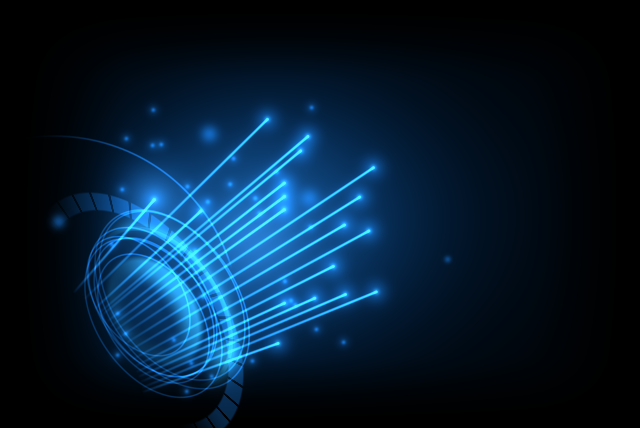
Write a WebGL 1 fragment shader that draws this background.

```glsl
precision highp float;
// Fans of glowing light beams bursting from a tilted technical dial on dark blue.
uniform vec2 u_resolution;

#define FOCUS vec2(-0.03, 0.004)
#define DISC_CENTER vec2(0.381, 0.281)
#define DISC_AXES vec2(0.215, 0.137)
#define DIAL_CENTER vec2(0.322, 0.258)
#define DIAL_AXES vec2(0.328, 0.195)
#define MAJOR vec2(0.57, -0.82)
#define BEAM_WIDTH 0.0026
#define BEAM_START 0.37
#define SEGMENTS 32.0
#define SPARKS 30
#define CYAN vec3(0.22, 0.72, 0.92)
#define AZURE vec3(0.10, 0.48, 0.88)

float hash(float n) {
  return fract(sin(n * 127.1 + 3.7) * 43758.5453);
}

float stroke(float d, float width) {
  float soft = 1.0 / u_resolution.y;
  return 1.0 - smoothstep(max(width - soft, 0.0), width + soft, abs(d));
}

float glow(vec2 p, vec2 center, float radius) {
  vec2 d = (p - center) / radius;
  return exp(-dot(d, d));
}

// Position along the tilted major and minor axes
vec2 tilt(vec2 p, vec2 center) {
  vec2 d = p - center;
  return vec2(dot(d, MAJOR), dot(d, vec2(-MAJOR.y, MAJOR.x)));
}

float ellipseDistance(vec2 q, vec2 axes) {
  vec2 n = q / axes + 0.0001;
  float r = length(n);
  return (r - 1.0) * r / length(n / axes);
}

// A run of beams whose angle (degrees) and reach change evenly
vec3 fan(vec2 p, float angle, float angleStep, float reach, float reachStep, float count) {
  vec3 light = vec3(0.0);
  for (int i = 0; i < 4; i++) {
    float k = float(i);
    if (k >= count) break;
    float a = angle + k * angleStep;
    float len = reach + k * reachStep;
    float aim = radians(a);
    float lean = radians(mix(33.5, a, 0.78));
    vec2 dir = vec2(cos(lean), sin(lean));
    vec2 rel = FOCUS + len * vec2(cos(aim), sin(aim)) - p;
    float span = len - BEAM_START;
    float along = clamp(dot(rel, dir), 0.0, span);
    float d = length(rel - along * dir);
    float fade = pow(1.0 - along / span, 0.65);
    float head = exp(-dot(rel, rel) / 0.00005);
    light += mix(AZURE, CYAN, fade * 0.75) * stroke(d, BEAM_WIDTH) * fade;
    light += AZURE * (0.16 * exp(-d / 0.009) * fade + 0.32 * exp(-dot(rel, rel) / 0.0007));
    light += CYAN * head * 0.4;
  }
  return light;
}

vec3 background(vec2 p, float width) {
  float t = 0.43 * exp(-dot((p - vec2(0.6, 0.48)) / vec2(0.33, 0.27), (p - vec2(0.6, 0.48)) / vec2(0.33, 0.27)));
  vec2 wide = (p - vec2(0.75, 0.5)) / vec2(0.6, 0.43);
  t += 0.15 * exp(-dot(wide, wide));
  t += 0.2 * glow(p, vec2(0.6, 0.43), 0.1) + 0.32 * glow(p, vec2(0.352, 0.54), 0.075);
  t += 0.12 * glow(p, vec2(0.37, 0.28), 0.2);
  t *= smoothstep(0.02, 0.32, p.x) * smoothstep(0.0, 0.28, width - p.x);
  t *= smoothstep(0.0, 0.18, p.y) * smoothstep(0.0, 0.2, 1.0 - p.y);
  return vec3(0.25 * t * t, 0.48 * t + 0.15 * t * t, t);
}

vec3 dial(vec2 p) {
  // Segmented outer band and sweeping arc
  vec2 q = tilt(p, DIAL_CENTER);
  vec2 n = q / DIAL_AXES;
  float r = length(n);
  float cell = abs(fract(atan(n.y, n.x) / 6.28318 * SEGMENTS) - 0.5);
  float band = smoothstep(0.85, 0.87, r) * (1.0 - smoothstep(0.99, 1.01, r));
  band *= (1.0 - smoothstep(0.42, 0.46, cell)) * smoothstep(-0.07, 0.04, q.y);
  vec3 light = AZURE * band * 0.32 * smoothstep(0.06, 0.3, p.x);
  vec2 s = p - vec2(0.127, 0.25);
  float sweep = stroke(length(s) - 0.432, 0.0015) * smoothstep(0.12, 0.16, s.y);
  light += AZURE * sweep * 0.55 * smoothstep(0.05, 0.35, p.x);

  // Fine offset rings
  for (int i = 0; i < 7; i++) {
    float k = float(i);
    vec2 shift = 0.06 * (vec2(hash(k), hash(k + 20.0)) - 0.5);
    vec2 ringPos = tilt(p, DISC_CENTER + shift - vec2(0.008 * k, 0.0));
    float d = ellipseDistance(ringPos, DISC_AXES * (1.08 - 0.06 * k));
    light += AZURE * stroke(d, 0.0012) * (0.3 + 0.25 * smoothstep(-0.1, 0.1, ringPos.y));
  }

  // Bright rim and inner crescent
  q = tilt(p, DISC_CENTER);
  float rim = ellipseDistance(q, DISC_AXES);
  float lit = smoothstep(-0.06, 0.12, q.y);
  light += CYAN * lit * (0.4 * exp(-abs(rim) / 0.014) + 0.3 * stroke(rim + 0.008, 0.005));
  q = tilt(p, vec2(0.361, 0.273));
  float outer = ellipseDistance(q, vec2(0.135, 0.092));
  float inner = ellipseDistance(q + vec2(0.0, 0.012), vec2(0.1, 0.06));
  float crescent = (1.0 - smoothstep(-0.008, 0.012, outer)) * smoothstep(-0.03, 0.02, inner);
  return light + CYAN * crescent * (0.12 + 0.5 * smoothstep(-0.03, 0.09, q.y));
}

void main() {
  vec2 p = gl_FragCoord.xy / u_resolution.y;
  vec3 color = background(p, u_resolution.x / u_resolution.y) + dial(p);

  // Beams, from the steepest to the flattest
  color += fan(p, 53.6, -37.7, 0.658, 0.049, 2.0) + fan(p, 47.6, -2.4, 0.971, -0.262, 2.0);
  color += fan(p, 42.1, -0.8, 1.01, -0.035, 2.0) + fan(p, 39.3, -1.6, 0.897, -0.019, 3.0);
  color += fan(p, 33.8, -2.2, 1.086, -0.064, 3.0) + fan(p, 27.1, -2.3, 1.002, -0.111, 2.0);
  color += fan(p, 22.5, -1.15, 0.752, 0.07, 4.0);

  // Scattered sparks and soft hot spots
  for (int i = 0; i < SPARKS; i++) {
    float k = float(i);
    vec2 spot = mix(vec2(0.25, 0.08), vec2(0.83, 0.78), vec2(hash(k + 40.0), hash(k + 80.0)));
    color += AZURE * (0.5 * glow(p, spot, 0.005) + 0.2 * glow(p, spot, 0.014));
  }
  color += AZURE * 0.5 * (glow(p, vec2(0.137, 0.482), 0.016) + glow(p, vec2(0.489, 0.687), 0.02));
  color += AZURE * 0.4 * (glow(p, vec2(0.723, 0.537), 0.022) + glow(p, vec2(1.046, 0.394), 0.008));
  color += CYAN * 0.45 * glow(p, vec2(0.52, 0.17), 0.035);
  gl_FragColor = vec4(min(color, vec3(0.75, 0.96, 1.0)), 1.0);
}
```
